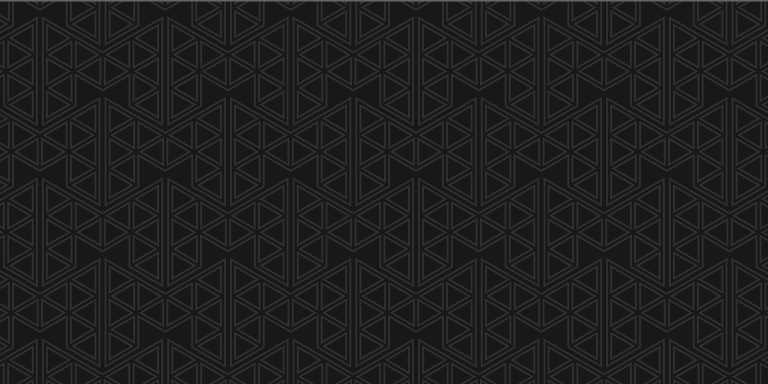
This pattern is drawn by a Shadertoy shader. Its source:

```glsl
// Staggered chevron-shaped clusters of small outlined triangles on near-black,
// each cluster ringed by an outline, under a thin pale rule along the top edge.
// Half-planes and a triangular grid shape them; a unit is one triangle edge.

const float H = 0.8660254; // height of a unit triangle

// Distance to the nearest line of a grid with vertical and 30 degree lines
float gridDistance(vec2 p) {
    vec3 across = vec3(p.x, dot(p, vec2(0.5, H)), dot(p, vec2(-0.5, H))) / H;
    vec3 gap = abs(across - round(across)) * H;
    return min(gap.x, min(gap.y, gap.z));
}

// Signed distance to the cluster, with sharp corners, for p.x >= 0
float clusterDistance(vec2 p) {
    float top = dot(p, vec2(-0.5, H));
    float side = p.x - 2.0 * H;
    float middleBase = dot(p, vec2(0.5, -H)) - H;
    float legBase = dot(p, vec2(-0.5, -H)) - H;
    float leg = max(H - p.x, legBase);
    return max(max(top, side), min(middleBase, leg));
}

// Distance to the strokes of one set of clusters on a rectangular lattice
float strokeDistance(vec2 p) {
    vec2 period = vec2(3.762, 4.83);
    p.y += 0.5;
    p -= period * round(p / period);
    p.y -= 0.5;
    p.x = abs(p.x);

    float cluster = clusterDistance(p);
    float outline = abs(cluster - 0.06);
    float triangles = cluster < 0.0 ? abs(gridDistance(p) - 0.065) : 1.0;
    return min(outline, triangles);
}

void mainImage(out vec4 fragColor, in vec2 fragCoord) {
    float pixel = 11.52 / iResolution.y;
    vec2 p = fragCoord * pixel - vec2(10.6, 5.05);

    // Two lattices, offset by half a period, make the staggered rows
    float stroke = min(strokeDistance(p), strokeDistance(p - vec2(1.881, 2.415)));
    float ink = clamp((0.026 - stroke) / pixel + 0.5, 0.0, 1.0);
    vec3 color = mix(vec3(0.093), vec3(0.191), ink);

    // Pale rule along the top edge
    float depth = (iResolution.y - fragCoord.y) * pixel;
    float rule = clamp((0.045 - depth) / pixel + 0.5, 0.0, 1.0);
    color = mix(color, vec3(0.4), rule);

    fragColor = vec4(color, 1.0);
}
```
